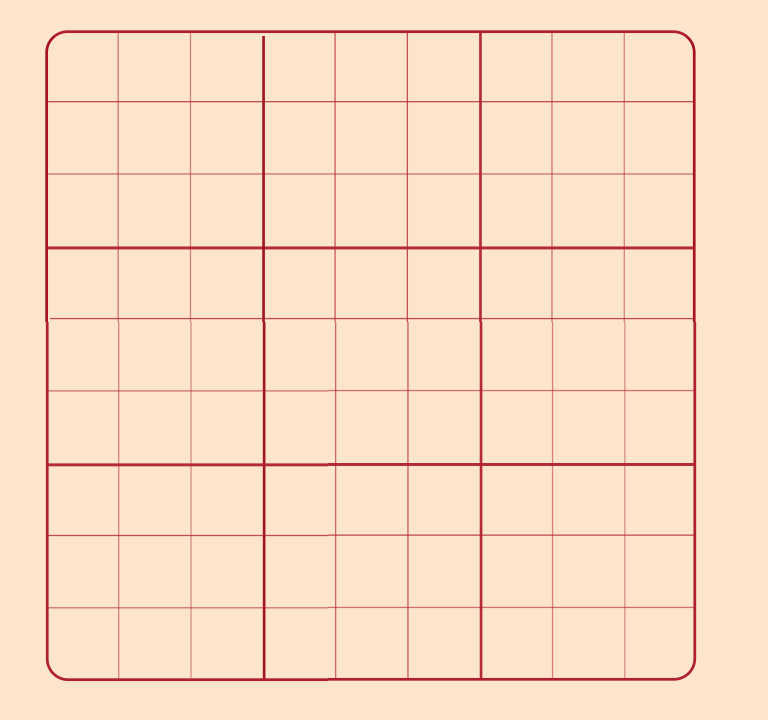
This pattern is drawn by a Shadertoy shader. Its source:

```glsl
// Nine by nine ruled grid in a rounded red frame on cream paper, with slight print misalignment.
#define CELLS 9
#define PITCH 0.10042
#define GRID_START vec2(0.0637, 0.0408)
#define MAJOR_NUDGE vec2(0.0011, 0.0023)
#define FRAME_CENTER vec2(0.5145, 0.4940)
#define FRAME_HALF vec2(0.4497, 0.4500)
#define FRAME_RADIUS 0.029
#define FRAME_WIDTH 0.0038
#define MAJOR_WIDTH 0.0041
#define MINOR_WIDTH 0.0018
#define SEAM vec2(0.4556, 0.4475)
#define SEAM_SHIFT vec2(0.0008, -0.0005)

const vec3 PAPER = vec3(0.988, 0.898, 0.792);
const vec3 RED = vec3(0.69, 0.13, 0.17);
const vec3 DARK_RED = vec3(0.62, 0.04, 0.09);

float roundedBox(vec2 p, vec2 halfSize, float radius) {
    vec2 q = abs(p) - halfSize + radius;
    return length(max(q, 0.0)) + min(max(q.x, q.y), 0.0) - radius;
}

// Share of a pixel covered by a stroke whose centre is at signed distance d.
float stroke(float d, float width, float pixel) {
    float overlap = min(d + 0.5 * pixel, 0.5 * width) - max(d - 0.5 * pixel, -0.5 * width);
    return clamp(overlap / pixel, 0.0, 1.0);
}

void mainImage(out vec4 fragColor, in vec2 fragCoord) {
    float pixel = 1.0 / iResolution.y;
    vec2 p = vec2(fragCoord.x, iResolution.y - fragCoord.y) * pixel;

    // The lower part, and its right side, are printed slightly out of register.
    float lower = step(SEAM.y, p.y);
    float lowerRight = lower * step(SEAM.x, p.x);
    vec2 q = p - SEAM_SHIFT * vec2(lower, lowerRight);

    float frame = roundedBox(q - FRAME_CENTER, FRAME_HALF, FRAME_RADIUS);
    float inside = clamp(0.5 - frame / pixel, 0.0, 1.0);
    vec3 color = PAPER;

    // Inner rules: every third one is heavy, the thin ones vary in strength.
    for (int i = 1; i < CELLS; i++) {
        float k = float(i);
        bool major = i % 3 == 0;
        vec2 d = q - GRID_START - k * PITCH - (major ? MAJOR_NUDGE : vec2(0.0));
        vec2 width = major ? vec2(0.9, 1.0) * MAJOR_WIDTH : vec2(MINOR_WIDTH);
        vec2 tone = vec2(0.95);
        if (!major) {
            tone.x = 0.64 + 0.13 * cos(1.05 * (k - 5.0)) - 0.06 * lower;
            tone.y = 0.66 + 0.12 * cos(2.1 * (k - 1.0));
        }
        float topGap = i == 3 ? step(0.05, p.y) : 1.0;
        float leftGap = i == 4 ? step(0.069, p.x) : 1.0;
        float across = stroke(d.y, width.y, pixel) * tone.y * leftGap;
        float down = stroke(d.x, width.x, pixel) * tone.x * topGap;
        color = mix(color, RED, across * inside);
        color = mix(color, i == 3 ? DARK_RED : RED, down * inside);
    }

    // Rounded outline, a little darker along the upper sides.
    float upperSide = (1.0 - lower) * step(FRAME_HALF.x - 0.01, abs(p.x - FRAME_CENTER.x));
    vec3 outline = mix(RED, DARK_RED, 0.6 * upperSide);
    color = mix(color, outline, stroke(frame, FRAME_WIDTH, pixel));

    fragColor = vec4(color, 1.0);
}
```
